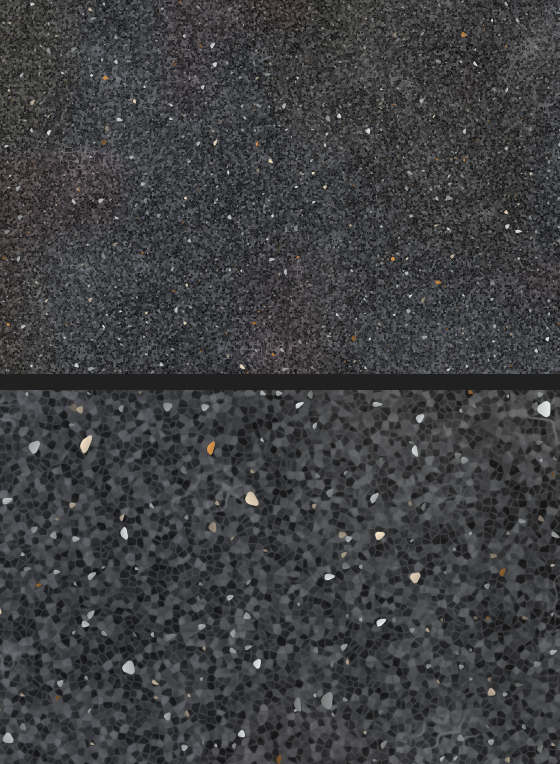
Top: the whole. Bottom: its middle third, enlarged.
This texture is drawn by a WebGL 1 fragment shader. Its source:

```glsl
precision highp float;
// Dark worn asphalt: fine charcoal grains, pale and amber stone chips, faint scuffs.

uniform vec2 u_resolution;

// Sizes are fractions of the canvas height; densities are cells per height.
const float GRAIN_DENSITY = 155.0;
const float GRIT_DENSITY = 250.0;
const float CHIP_DENSITY = 27.0;
const float CRUMB_DENSITY = 70.0;
const vec2 CHIP_RADIUS = vec2(0.0028, 0.0064);
const vec2 CRUMB_RADIUS = vec2(0.0014, 0.0032);
const float CHIP_SHARE = 0.27;
const float CRUMB_SHARE = 0.17;
const float AMBER_SHARE = 0.06;
const float CREAM_SHARE = 0.28;

const float GRAIN_DARK = 0.125;
const float GRAIN_LIGHT = 0.39;
const float BINDER_TONE = 0.30;
const float GRIT_CONTRAST = 0.085;
const float MOTTLE_CONTRAST = 0.10;
const float SCUFF_TONE = 0.50;

const vec3 WARM_TINT = vec3(1.01, 1.0, 0.975);
const vec3 COOL_TINT = vec3(0.97, 0.995, 1.05);
const vec3 RUST_TINT = vec3(1.07, 0.97, 0.96);
const vec3 PALE_STONE = vec3(0.98, 1.0, 1.0);
const vec3 CREAM_STONE = vec3(1.06, 0.98, 0.86);
const vec3 AMBER_STONE = vec3(1.02, 0.70, 0.36);

vec3 hash3(vec2 cell) {
  vec3 h = fract(cell.xyx * vec3(0.1031, 0.1030, 0.0973));
  h += dot(h, h.yxz + 33.33);
  return fract((h.xxy + h.yzz) * h.zyx);
}

float valueNoise(vec2 p) {
  vec2 cell = floor(p);
  vec2 f = fract(p);
  f = f * f * (3.0 - 2.0 * f);
  float low = mix(hash3(cell).x, hash3(cell + vec2(1.0, 0.0)).x, f.x);
  float high = mix(hash3(cell + vec2(0.0, 1.0)).x, hash3(cell + 1.0).x, f.x);
  return mix(low, high, f.y);
}

// Cellular grains of random tone, set in a lighter binder.
float grainTone(vec2 p) {
  vec2 cell = floor(p);
  float nearest = 8.0;
  float second = 8.0;
  float shade = 0.0;
  for (int y = -1; y <= 1; y++) {
    for (int x = -1; x <= 1; x++) {
      vec2 site = cell + vec2(float(x), float(y));
      vec3 h = hash3(site + 17.0);
      float d = length(site + h.xy - p);
      if (d < nearest) {
        second = nearest;
        nearest = d;
        shade = h.z;
      } else {
        second = min(second, d);
      }
    }
  }
  float grain = mix(GRAIN_DARK, GRAIN_LIGHT, pow(shade, 1.6));
  float binder = 1.0 - smoothstep(0.0, 0.35, second - nearest);
  return mix(grain, BINDER_TONE, 0.65 * binder);
}

// One possible stone per cell: rgb is its colour, a its coverage.
vec4 stoneLayer(vec2 p, float density, vec2 radii, float share, vec2 tones, float seed) {
  vec2 cell = floor(p * density);
  vec3 place = hash3(cell + seed);
  vec3 form = hash3(cell + seed + 71.0);
  vec3 look = hash3(cell + seed + 139.0);
  vec2 q = p - (cell + mix(vec2(0.27), vec2(0.73), place.xy)) / density;

  float turn = form.x * 6.2832;
  q = mat2(cos(turn), -sin(turn), sin(turn), cos(turn)) * q;
  float radius = mix(radii.x, radii.y, form.y * form.y);
  float stretch = mix(1.0, 1.45, form.z);
  q *= vec2(1.0 / stretch, stretch);
  float angle = atan(q.y, q.x + 1e-6);
  float outline = radius * (1.0 + 0.13 * cos(3.0 * angle + turn));
  float blur = 0.75 / u_resolution.y;
  float cover = 1.0 - smoothstep(-blur, blur, length(q) - outline);

  vec3 hue = mix(PALE_STONE, CREAM_STONE, step(look.x, CREAM_SHARE));
  hue = mix(hue, AMBER_STONE, step(look.x, AMBER_SHARE));
  float facet = 1.0 + 0.08 * q.y / radius;
  return vec4(hue * mix(tones.x, tones.y, look.y) * facet, cover * step(place.z, share));
}

void main() {
  vec2 p = gl_FragCoord.xy / u_resolution.y;

  // Fine grain with grit and broad mottling
  float tone = grainTone(p * GRAIN_DENSITY);
  tone += GRIT_CONTRAST * (valueNoise(p * GRIT_DENSITY + 5.0) - 0.5);
  float mottle = 0.6 * valueNoise(p * 7.0 + 31.0) + 0.4 * valueNoise(p * 24.0 + 9.0);
  tone += MOTTLE_CONTRAST * (mottle - 0.5);

  // Lacy pale scuffs in a few worn patches
  float patchMask = smoothstep(0.77, 0.95, valueNoise(p * vec2(10.0, 14.0) + 53.0));
  float lace = 1.0 - abs(2.0 * valueNoise(p * 85.0 + 3.0) - 1.0);
  tone = mix(tone, SCUFF_TONE, 0.6 * patchMask * smoothstep(0.72, 0.97, lace));

  // Slow drift between warm, cool and rusty asphalt
  vec3 color = tone * mix(WARM_TINT, COOL_TINT, smoothstep(0.3, 0.7, valueNoise(p * 2.3 + 11.0)));
  color *= mix(vec3(1.0), RUST_TINT, smoothstep(0.6, 0.9, valueNoise(p * 4.0 + 83.0)));

  // Small crumbs, then larger chips
  vec4 crumb = stoneLayer(p, CRUMB_DENSITY, CRUMB_RADIUS, CRUMB_SHARE, vec2(0.38, 0.66), 211.0);
  color = mix(color, crumb.rgb, crumb.a);
  vec4 chip = stoneLayer(p, CHIP_DENSITY, CHIP_RADIUS, CHIP_SHARE, vec2(0.48, 0.86), 307.0);
  color = mix(color, chip.rgb, chip.a);

  gl_FragColor = vec4(clamp(color, 0.0, 1.0), 1.0);
}
```
